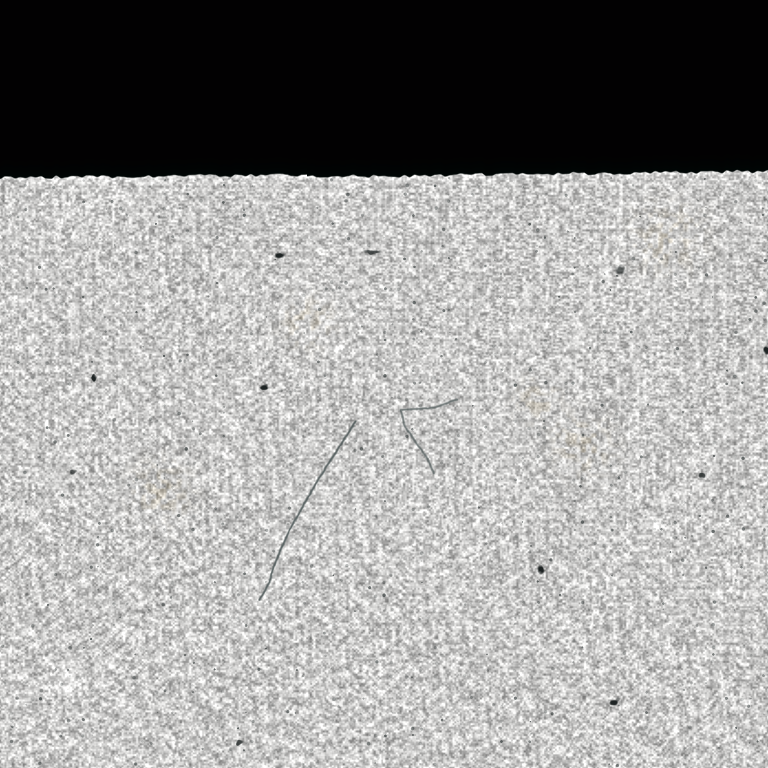
Write a WebGL 1 fragment shader that draws this texture.

```glsl
precision highp float;

uniform vec2 u_resolution;

#define GRAIN_FINE 420.0
#define GRAIN_COARSE 230.0
#define GRAIN_CONTRAST 0.64
#define BASE_LIGHT 0.795
#define SPECK_CELLS 105.0
#define SPECK_SHARE 0.20
#define EDGE_ROUGHNESS 0.0045
#define HAIR_WIDTH 0.0013
#define HAIR_COLOR vec3(0.32, 0.36, 0.36)
#define SPOT_COLOR vec3(0.17, 0.20, 0.20)

float hash(vec2 p) {
  return fract(sin(dot(p, vec2(127.1, 311.7))) * 43758.545);
}

float noise(vec2 p) {
  vec2 i = floor(p);
  vec2 f = fract(p);
  f = f * f * (3.0 - 2.0 * f);
  return mix(mix(hash(i), hash(i + vec2(1.0, 0.0)), f.x),
             mix(hash(i + vec2(0.0, 1.0)), hash(i + vec2(1.0, 1.0)), f.x), f.y);
}

float segment(vec2 p, vec2 a, vec2 b) {
  vec2 ab = b - a;
  return length(p - a - ab * clamp(dot(p - a, ab) / dot(ab, ab), 0.0, 1.0));
}

// Soft ellipse, 1 at the centre
float spot(vec2 p, vec2 center, vec2 radius) {
  return 1.0 - smoothstep(0.55, 1.25, length((p - center) / radius));
}

float glow(vec2 p, vec2 center, float radius) {
  vec2 d = (p - center) / radius;
  return exp(-dot(d, d));
}

float longHair(vec2 p) {
  float d = segment(p, vec2(0.463, 0.451), vec2(0.414, 0.375));
  d = min(d, segment(p, vec2(0.414, 0.375), vec2(0.378, 0.312)));
  d = min(d, segment(p, vec2(0.378, 0.312), vec2(0.356, 0.262)));
  d = min(d, segment(p, vec2(0.356, 0.262), vec2(0.351, 0.242)));
  return min(d, segment(p, vec2(0.351, 0.242), vec2(0.338, 0.219)));
}

float bentHair(vec2 p) {
  float d = segment(p, vec2(0.595, 0.480), vec2(0.566, 0.469));
  d = min(d, segment(p, vec2(0.566, 0.469), vec2(0.522, 0.466)));
  d = min(d, segment(p, vec2(0.522, 0.466), vec2(0.527, 0.445)));
  d = min(d, segment(p, vec2(0.527, 0.445), vec2(0.557, 0.402)));
  return min(d, segment(p, vec2(0.557, 0.402), vec2(0.565, 0.384)));
}

// Scattered dark grains, one candidate per cell
float specks(vec2 p) {
  vec2 cell = floor(p);
  vec2 center = 0.3 + 0.4 * vec2(hash(cell + 17.3), hash(cell + 41.9));
  float radius = mix(0.12, 0.28, hash(cell + 73.1));
  float present = step(1.0 - SPECK_SHARE, hash(cell + 5.7));
  float strength = mix(0.15, 0.7, pow(hash(cell + 29.4), 4.0));
  return present * strength * spot(fract(p), center, vec2(radius));
}

float darkSpots(vec2 p) {
  float s = spot(p, vec2(0.364, 0.667), vec2(0.0065, 0.0045));
  s = max(s, 0.75 * spot(p, vec2(0.485, 0.672), vec2(0.011, 0.0032)));
  s = max(s, spot(p, vec2(0.344, 0.495), vec2(0.005, 0.004)));
  s = max(s, spot(p, vec2(0.122, 0.508), vec2(0.004)));
  s = max(s, spot(p, vec2(0.704, 0.258), vec2(0.005)));
  s = max(s, spot(p, vec2(0.799, 0.085), vec2(0.005, 0.004)));
  s = max(s, spot(p, vec2(0.998, 0.544), vec2(0.005)));
  s = max(s, 0.7 * spot(p, vec2(0.808, 0.648), vec2(0.006)));
  s = max(s, 0.8 * spot(p, vec2(0.914, 0.381), vec2(0.004)));
  s = max(s, 0.8 * spot(p, vec2(0.312, 0.033), vec2(0.004)));
  return max(s, 0.7 * spot(p, vec2(0.095, 0.385), vec2(0.004)));
}

void main() {
  vec2 uv = gl_FragCoord.xy / u_resolution;
  float px = 1.0 / u_resolution.y;

  // Grainy sheet
  float grain = 0.5 * noise(uv * GRAIN_FINE) + 0.5 * noise(uv * GRAIN_COARSE + 31.0) - 0.5;
  float light = BASE_LIGHT + GRAIN_CONTRAST * grain + 0.025 * (noise(uv * 35.0) - 0.5);
  vec3 sheet = vec3(light) * vec3(1.0, 0.998, 0.992);

  // Faint brown stains and pale patches
  float stain = glow(uv, vec2(0.21, 0.36), 0.035) + glow(uv, vec2(0.40, 0.58), 0.03)
              + glow(uv, vec2(0.76, 0.42), 0.035) + glow(uv, vec2(0.87, 0.69), 0.04)
              + glow(uv, vec2(0.70, 0.48), 0.025);
  sheet -= stain * vec3(0.04, 0.06, 0.10) * smoothstep(0.35, 0.8, noise(uv * 150.0));
  float pale = glow(uv, vec2(0.430, 0.581), 0.007) + glow(uv, vec2(0.443, 0.547), 0.009)
             + glow(uv, vec2(0.853, 0.319), 0.009) + 0.7 * glow(uv, vec2(0.085, 0.115), 0.02);
  sheet += 0.15 * pale;

  // Marks
  sheet = mix(sheet, SPOT_COLOR, specks(uv * SPECK_CELLS));
  vec2 wobble = 0.003 * (vec2(noise(uv * 230.0), noise(uv * 230.0 + 9.0)) - 0.5);
  sheet = mix(sheet, SPOT_COLOR * 0.7, darkSpots(uv + wobble));
  float hair = 1.0 - smoothstep(HAIR_WIDTH - px, HAIR_WIDTH + px, longHair(uv + 0.3 * wobble));
  float bend = 1.0 - smoothstep(HAIR_WIDTH - px, HAIR_WIDTH + px, bentHair(uv + 0.3 * wobble));
  sheet = mix(sheet, HAIR_COLOR, max(0.9 * hair, 0.75 * bend));

  // Ragged upper edge with a small step and a bright rim
  float edge = mix(mix(0.769, 0.772, uv.x / 0.4), mix(0.765, 0.777, uv.x), step(0.4, uv.x));
  edge += EDGE_ROUGHNESS * (noise(vec2(uv.x * 150.0, 3.0)) - 0.5);
  float depth = edge - uv.y;
  sheet += 0.12 * exp(-max(depth, 0.0) / 0.004);

  // Dark backdrop
  vec3 backdrop = mix(vec3(0.008, 0.002, 0.006), vec3(0.0, 0.025, 0.02),
                      exp(-max(-depth, 0.0) / 0.012));
  vec3 color = mix(backdrop, sheet, smoothstep(-px, px, depth));
  gl_FragColor = vec4(clamp(color, 0.0, 1.0), 1.0);
}
```
